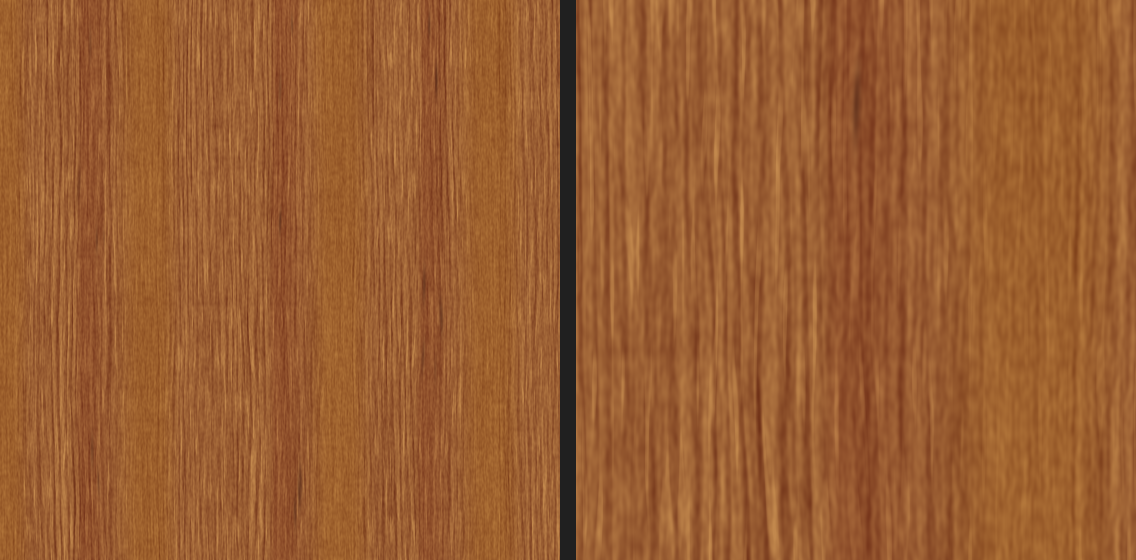
Left: the whole. Right: its middle third, enlarged.
This texture is drawn by a Shadertoy shader. Its source:

```glsl
const float TAU = 6.2831853;
const vec3 DARK_WOOD = vec3(0.515, 0.275, 0.142);
const vec3 PALE_WOOD = vec3(0.69, 0.46, 0.255);
const vec3 GOLD_TINT = vec3(0.010, 0.005, -0.026);
const vec3 RED_TINT = vec3(0.002, -0.010, -0.002);
const vec3 KNOT_COLOR = vec3(0.31, 0.15, 0.09);

float hash(vec2 p) {
    vec3 q = fract(vec3(p.xyx) * 0.1031);
    q += dot(q, q.yzx + 33.33);
    return fract((q.x + q.y) * q.z);
}

float cornerSlope(vec2 cell, vec2 offset) {
    float angle = TAU * hash(cell);
    return dot(vec2(cos(angle), sin(angle)), offset);
}

// Gradient noise, roughly -1 to 1
float noise(vec2 p) {
    vec2 i = floor(p), f = fract(p);
    vec2 w = f * f * f * (f * (f * 6.0 - 15.0) + 10.0);
    vec2 e = vec2(1.0, 0.0);
    float low = mix(cornerSlope(i, f), cornerSlope(i + e.xy, f - e.xy), w.x);
    float high = mix(cornerSlope(i + e.yx, f - e.yx), cornerSlope(i + e.xx, f - e.xx), w.x);
    return 1.5 * mix(low, high, w.y);
}

// Noise stretched along the trunk, with its own offset
float streak(vec2 p, float across, float along, float seed) {
    return noise(p * vec2(across, along) + vec2(seed * 17.3, seed * 5.71) + 40.0);
}

// Vertical zone with separate softness on each side
float zone(float x, float left, float right, float softLeft, float softRight) {
    return smoothstep(left - softLeft, left + softLeft, x)
         * (1.0 - smoothstep(right - softRight, right + softRight, x));
}

float redZone(float x) {
    return zone(x, 0.142, 0.185, 0.010, 0.035)
         + zone(x, 0.486, 0.532, 0.007, 0.035)
         + zone(x, 0.750, 0.790, 0.007, 0.035);
}

float goldZone(float x) {
    return zone(x, -0.10, 0.040, 0.02, 0.020)
         + zone(x, 0.225, 0.305, 0.03, 0.022)
         + zone(x, 0.565, 0.648, 0.025, 0.025)
         + zone(x, 0.835, 0.918, 0.03, 0.025);
}

// Thin late-wood line fading in and out along its length
float veinLine(vec2 p, float center, float width, float seed) {
    float wander = 0.004 * streak(vec2(0.0, p.y), 1.0, 4.0, seed);
    float d = (p.x - center - wander) / width;
    return exp(-d * d) * (0.6 + 0.5 * streak(vec2(0.0, p.y), 1.0, 5.0, seed + 3.0));
}

float veins(vec2 p) {
    float sum = 0.0;
    for (int i = 0; i < 3; i++) {
        float k = float(i), shift = 0.009 * k;
        sum += veinLine(p, 0.024 + shift, 0.0013, k + 1.0)
             + veinLine(p, 0.283 + shift, 0.0013, k + 5.0)
             + veinLine(p, 0.632 + shift, 0.0015, k + 9.0)
             + veinLine(p, 0.893 + shift, 0.0013, k + 13.0);
    }
    return sum;
}

// Narrow dark growth rings, unevenly spaced
float rings(vec2 p) {
    float phase = p.x * 92.0 + 1.8 * streak(p, 13.0, 0.9, 2.0) + 0.35 * streak(p, 40.0, 6.0, 3.0);
    float r = fract(phase);
    return smoothstep(0.35, 0.78, r) * (1.0 - smoothstep(0.78, 1.0, r));
}

// Slender dark marks scattered inside the red zones
float knots(vec2 p) {
    float mask = 0.0;
    for (int i = 0; i < 18; i++) {
        float k = float(i);
        float lane = mod(k, 3.0);
        float center = lane < 0.5 ? 0.165 : (lane < 1.5 ? 0.512 : 0.772);
        float spread = hash(vec2(k, 3.0)) - 0.5;
        vec2 d = p - vec2(center + 0.055 * spread, hash(vec2(k, 8.0)));
        d.x += 0.10 * spread * d.y;
        vec2 size = mix(vec2(0.0013, 0.012), vec2(0.0030, 0.032), hash(vec2(k, 15.0)));
        mask = max(mask, exp(-dot(d / size, d / size)) * mix(0.3, 0.85, hash(vec2(k, 21.0))));
    }
    return mask;
}

void mainImage(out vec4 fragColor, in vec2 fragCoord) {
    vec2 uv = fragCoord / iResolution.xy;

    // Gentle bending of the fibres
    vec2 p = uv;
    p.x += 0.004 * streak(uv, 7.0, 2.5, 1.0) + 0.0010 * streak(uv, 30.0, 9.0, 4.0);

    float red = redZone(p.x);
    float gold = goldZone(p.x);
    float grain = clamp(1.0 - gold - 0.55 * red, 0.0, 1.0);

    // Tone from broad stripes down to fine fibres
    float tone = 0.50 - 0.25 * red + 0.02 * gold;
    tone += 0.09 * streak(p, 28.0, 0.6, 5.0);
    tone += mix(0.09, 0.16, grain) * streak(p, 100.0, 1.5, 6.0);
    tone += mix(0.18, 0.34, grain) * streak(p, 215.0, 4.0, 7.0);
    tone += mix(0.22, 0.32, grain) * streak(p, 290.0, 32.0, 8.0);
    tone += 0.22 * streak(p, 330.0, 120.0, 12.0);
    tone += 0.08 * gold * streak(p, 60.0, 85.0, 9.0);
    tone -= grain * (rings(p) - 0.32) * (0.42 + 0.30 * streak(p, 14.0, 1.5, 10.0));

    // Pale pores and dark veins
    float pores = smoothstep(0.22, 0.60, streak(p, 235.0, 13.0, 11.0));
    tone += pores * mix(0.16, 0.46, grain);
    tone -= 0.42 * veins(p);

    vec3 color = mix(DARK_WOOD, PALE_WOOD, clamp(tone, -0.5, 1.4));
    color += GOLD_TINT * gold + RED_TINT * red;
    color = mix(color, KNOT_COLOR, 0.75 * knots(p));
    fragColor = vec4(color, 1.0);
}
```
